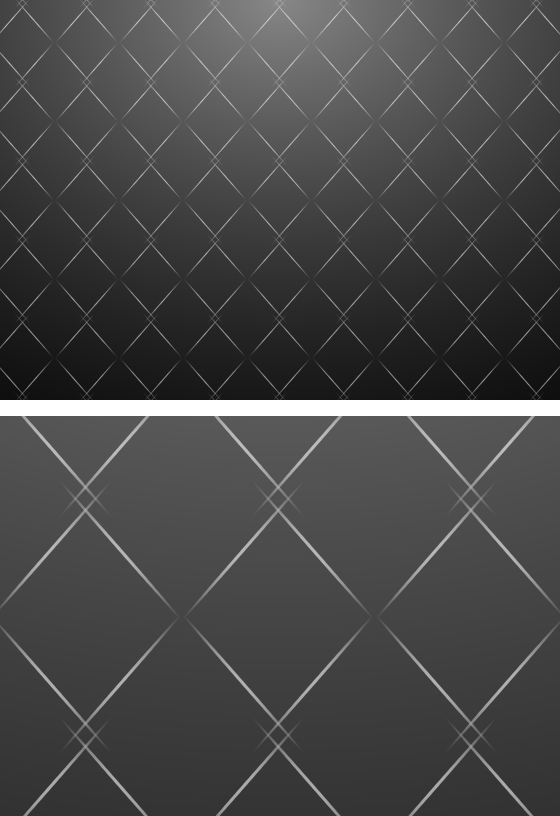
Top, the full canvas; bottom, a detail of the centre.
This background is drawn by a Shadertoy shader. Its source:

```glsl
// Charcoal backdrop lit from the top centre, overlaid with a lattice of tapered silver diamonds.

#define CELL vec2(0.1606, 0.1970)          // lattice period, in canvas heights
#define DIAMOND vec2(0.0778, 0.0889)       // half width and half height of a diamond
#define FIRST_CENTRE vec2(-0.0015, 0.1068) // a diamond centre, from the top middle
#define LINE_HALF_WIDTH 0.0013
#define STROKE_MIDDLE 0.38                 // brightest place: 0 at the apex, 1 at the side
#define STROKE_REACH 0.68                  // half length; overshoots the apex
#define LINE_COLOR vec3(0.88)
#define LINE_OPACITY vec2(0.62, 0.80)      // at the bottom and at the top
#define GLOW_STRETCH 0.75                  // horizontal squash of the light distance

// Dark radial falloff around the light at the top middle.
vec3 backdrop(vec2 p) {
    float d = length(p * vec2(GLOW_STRETCH, 1.0));
    return vec3(max(0.53 - 0.59 * d + 0.15 * d * d, 0.0));
}

// Share of a pixel covered by a band of the given half width.
float bandCoverage(float dist, float halfWidth, float pixel) {
    float low = max(dist - 0.5 * pixel, -halfWidth);
    float high = min(dist + 0.5 * pixel, halfWidth);
    return clamp((high - low) / pixel, 0.0, 1.0);
}

// One diamond edge, thinning and fading towards both ends.
float taperedStroke(vec2 p, float pixel) {
    vec2 edge = vec2(DIAMOND.x, -DIAMOND.y);
    vec2 fromApex = p - vec2(0.0, DIAMOND.y);
    float along = dot(fromApex, edge) / dot(edge, edge);
    float across = dot(fromApex, normalize(vec2(-edge.y, edge.x)));
    float t = (along - STROKE_MIDDLE) / STROKE_REACH;
    float taper = max(1.0 - t * t, 0.0);
    return bandCoverage(across, LINE_HALF_WIDTH * sqrt(taper), pixel) * taper * sqrt(taper);
}

// All strokes near p, including the tails reaching in from the rows above and below.
float lattice(vec2 p, float pixel) {
    vec2 local = (fract((p - FIRST_CENTRE) / CELL + 0.5) - 0.5) * CELL;
    float uncovered = 1.0;
    for (int row = -1; row <= 1; row++) {
        float y = abs(local.y - float(row) * CELL.y);
        for (int side = -1; side <= 1; side += 2) {
            uncovered *= 1.0 - taperedStroke(vec2(local.x * float(side), y), pixel);
        }
    }
    return 1.0 - uncovered;
}

void mainImage(out vec4 fragColor, in vec2 fragCoord) {
    float pixel = 1.0 / iResolution.y;

    // Canvas heights, measured right and down from the top middle.
    vec2 p = vec2(fragCoord.x - 0.5 * iResolution.x, iResolution.y - fragCoord.y) * pixel;

    float opacity = mix(LINE_OPACITY.y, LINE_OPACITY.x, p.y);
    vec3 color = mix(backdrop(p), LINE_COLOR, lattice(p, pixel) * opacity);
    fragColor = vec4(color, 1.0);
}
```
